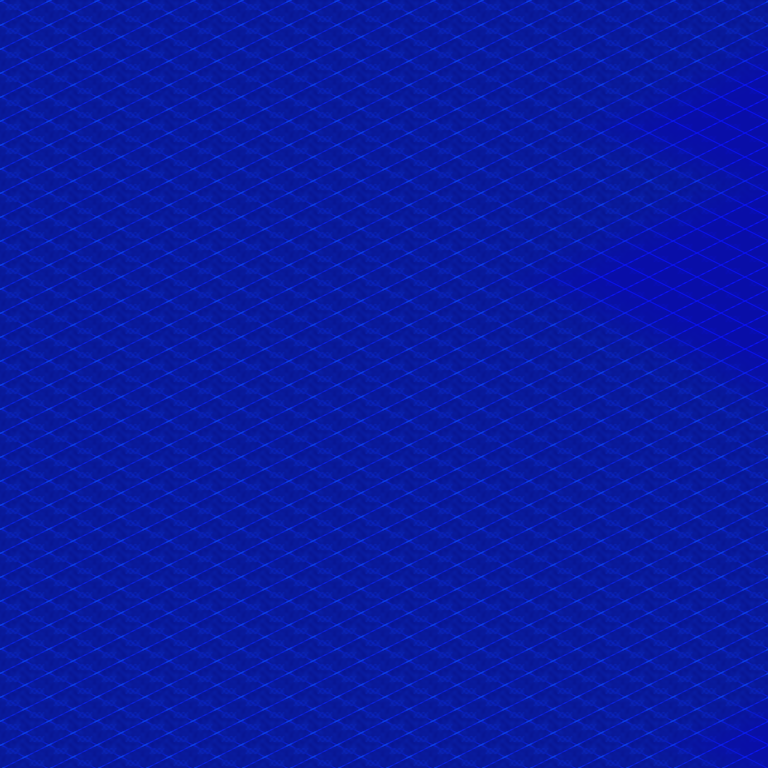
This pattern is drawn by a WebGL 1 fragment shader. Its source:

```glsl
precision highp float;
// Blue isometric lattice of beaded slanted lines with small woven marks, and violet-blue wedges at the right.
uniform vec2 u_resolution;

#define REPEATS vec2(16.0, 32.0)     // lattice repeats across and down
#define LATTICE_SHIFT vec2(0.0013, -0.0013)
#define LINE_HALF_WIDTH 0.00088
#define EDGE_SOFTNESS 0.45           // in pixels
#define WEDGE_SLOPE 0.5
#define GRAIN 0.06
#define GROUND vec3(0.035, 0.100, 0.605)
#define MARK_BLUE vec3(0.040, 0.155, 0.745)
#define LINE_BLUE vec3(0.040, 0.130, 0.860)
#define NODE_BLUE vec3(0.045, 0.260, 0.900)
#define WEDGE_GROUND vec3(0.035, 0.055, 0.660)
#define WEDGE_LINE vec3(0.040, 0.070, 0.950)

const float TAU = 6.2832;

// Random unit gradient at a noise lattice point
vec2 gradientAt(vec2 cell) {
  float angle = TAU * fract(sin(dot(cell, vec2(127.1, 311.7))) * 4375.85);
  return vec2(cos(angle), sin(angle));
}

// Gradient noise that wraps after the given period
float tiledNoise(vec2 p, vec2 period) {
  vec2 i = floor(p);
  vec2 f = p - i;
  vec2 w = f * f * (3.0 - 2.0 * f);
  vec2 lo = mod(i, period);
  vec2 hi = mod(i + 1.0, period);
  float a = dot(gradientAt(lo), f);
  float b = dot(gradientAt(vec2(hi.x, lo.y)), f - vec2(1.0, 0.0));
  float c = dot(gradientAt(vec2(lo.x, hi.y)), f - vec2(0.0, 1.0));
  float d = dot(gradientAt(hi), f - 1.0);
  return mix(mix(a, b, w.x), mix(c, d, w.x), w.y);
}

// Antialiased coverage of a line at the given distance
float stroke(float dist, float pixel) {
  return clamp((LINE_HALF_WIDTH - dist) / (EDGE_SOFTNESS * pixel) + 0.5, 0.0, 1.0);
}

// Soft triangle that opens to the right from its tip
float wedge(vec2 p, vec2 tip) {
  float inside = (p.x - tip.x) * WEDGE_SLOPE - abs(p.y - tip.y);
  return smoothstep(-0.02, 0.08, inside);
}

// Pulses along an edge, peaking at the nodes
float beads(float along, float count) {
  return 0.5 + 0.5 * cos(TAU * count * along);
}

// Short level row of staggered dots; p is measured in lattice repeats
float wovenMark(vec2 p) {
  vec2 window = 1.0 - smoothstep(vec2(0.12, 0.09), vec2(0.18, 0.16), abs(p));
  float weave = 0.5 + 0.5 * cos(TAU * 10.0 * p.x) * cos(TAU * 4.0 * p.y);
  return window.x * window.y * (0.15 + 0.85 * weave);
}

void main() {
  vec2 p = gl_FragCoord.xy / u_resolution.y;
  float pixel = 1.0 / u_resolution.y;

  // Skewed coordinates: integers lie on the rising (x) and falling (y) lines
  vec2 grid = (p - LATTICE_SHIFT) * REPEATS;
  vec2 skew = vec2(grid.x - grid.y, grid.x + grid.y);
  vec2 off = fract(skew + 0.5) - 0.5;
  vec2 dist = abs(off) / length(REPEATS);

  float rising = stroke(dist.x, pixel);
  float falling = stroke(dist.y, pixel);

  // Rising lines are beaded and brighten where the lines cross
  float nearNode = 1.0 - smoothstep(0.07, 0.22, abs(off.y));
  float risingInk = rising * (0.5 + 0.5 * beads(off.y, 4.0));
  float node = rising * nearNode;

  // Falling lines are fainter and strongest close to the nodes
  float arm = 1.0 - smoothstep(0.1, 0.32, abs(off.x));
  float fallingInk = falling * (0.25 + 0.5 * arm);

  // Level marks sit halfway along each falling edge
  vec2 fromMiddle = vec2(fract(skew.x) - 0.5, off.y);
  float mark = wovenMark(0.5 * vec2(fromMiddle.x + fromMiddle.y, fromMiddle.y - fromMiddle.x));

  // Wedges change the ground and bring out both sets of lines
  float tint = max(wedge(p, vec2(0.65, 0.635)), wedge(p, vec2(0.745, 0.835)));
  tint = max(tint, wedge(p, vec2(0.85, 0.03)));

  // The same fine grain recurs in every repeat
  float grain = GRAIN * tiledNoise(grid * vec2(10.0, 5.0), vec2(10.0, 5.0));

  vec3 plain = GROUND + grain * vec3(0.1, 0.5, 1.0);
  plain = mix(plain, MARK_BLUE, 0.75 * mark);
  plain = mix(plain, LINE_BLUE, max(risingInk, fallingInk));
  plain = mix(plain, NODE_BLUE, 0.85 * node);

  float wedgeInk = max(risingInk, 0.75 * falling);
  vec3 tinted = mix(WEDGE_GROUND, WEDGE_LINE, max(wedgeInk, 0.2 * mark));

  gl_FragColor = vec4(mix(plain, tinted, tint), 1.0);
}
```
